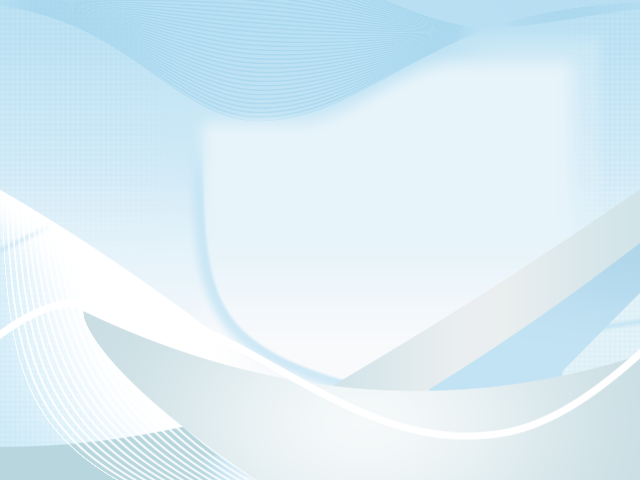
A Shadertoy shader for this background:

```glsl
// Pale blue abstract backdrop: line fans, a misty panel, silver and blue bands, a white wave.

const vec3 SKY_TOP = vec3(0.73, 0.88, 0.95);
const vec3 SKY_MID = vec3(0.80, 0.91, 0.965);
const vec3 SKY_LOW = vec3(0.975, 0.98, 0.99);
const vec3 MIST = vec3(0.905, 0.955, 0.98);
const vec3 LINE_BLUE = vec3(0.58, 0.80, 0.91);
const vec3 BAND_BLUE = vec3(0.76, 0.89, 0.955);
const vec3 BAND_DEEP = vec3(0.69, 0.84, 0.92);
const vec3 SILVER = vec3(0.79, 0.87, 0.89);
const vec3 SILVER_LIGHT = vec3(0.96, 0.975, 0.98);
const vec3 TEAL = vec3(0.72, 0.84, 0.87);
const vec3 WHITE = vec3(1.0);
const float PI = 3.14159265;
const float HATCH_PERIOD = 0.0105;
const float TOP_LINES = 26.0;
const float LEFT_LINES = 15.0;
const float WAVE_HALF_WIDTH = 0.0075;

float pixel;

// Antialiased coverage of the region where d > 0
float cover(float d) { return smoothstep(-pixel, pixel, d); }

// Thin lines at whole values of t
float stripes(float t, float halfWidth) {
    float d = abs(fract(t + 0.5) - 0.5);
    float w = fwidth(t);
    return 1.0 - smoothstep(halfWidth, halfWidth + w, d);
}

float bell(float x, float center, float width) {
    float k = (x - center) / width;
    return exp(-k * k);
}

// Fine diamond weave
float weave(vec2 p) {
    vec2 k = PI * vec2(p.x + p.y, p.x - p.y) / HATCH_PERIOD;
    return sin(k.x) * sin(k.y);
}

float waveHeight(float x) {
    float l = max(0.182 - x, 0.0), r = max(x - 1.042, 0.0);
    return 0.232 + 0.1405 * cos(PI * (x - 0.182) / 0.79) - 1.05 * l * l + 0.59 * r * r;
}

vec3 sky(vec2 p) {
    vec3 c = mix(SKY_MID, SKY_TOP, smoothstep(0.68, 1.0, p.y));
    c = mix(MIST, c, smoothstep(0.42, 0.74, p.y));
    c = mix(SKY_LOW, c, smoothstep(0.22, 0.48, p.y));
    float sides = 1.0 - smoothstep(0.2, 0.42, p.x) + smoothstep(1.15, 1.25, p.x);
    return c + 0.013 * weave(p) * sides * smoothstep(0.4, 0.65, p.y);
}

// Lines hanging from the top, pinched at the right
vec3 topFan(vec3 c, vec2 p) {
    float low = 1.0 - 0.253 * bell(p.x, 0.538, p.x < 0.538 ? 0.311 : 0.40);
    float high = 1.0 - 0.061 * bell(p.x, 0.972, 0.33);
    float gap = high - low;
    float t = (p.y - low) / (abs(gap) < 0.004 ? 0.004 : gap);
    float inside = cover(p.y - min(low, high));
    float lines = stripes(t * TOP_LINES, 0.04) * cover(t) * cover(1.4 - t);
    lines *= smoothstep(0.004, 0.03, abs(gap));
    c = mix(c, SKY_TOP - vec3(0.02, 0.01, 0.0), inside * 0.4);
    float wedge = smoothstep(0.0, 0.05, p.x + 0.8 * p.y - 1.80);
    c = mix(c, BAND_DEEP + 0.02, inside * wedge * 0.35);
    return mix(c, LINE_BLUE, lines * inside * 0.42);
}

vec3 mistPanel(vec3 c, vec2 p) {
    float top = 0.75 + 0.125 * smoothstep(0.62, 0.95, p.x);
    float m = smoothstep(0.395, 0.45, p.x) * (1.0 - smoothstep(1.16, 1.225, p.x));
    m *= smoothstep(-0.025, 0.035, top - p.y);
    float halo = smoothstep(0.9, 1.05, p.x) * (1.0 - smoothstep(1.23, 1.27, p.x));
    halo *= 1.0 - smoothstep(0.89, 0.95, p.y);
    c = mix(c, MIST, halo * 0.35 * smoothstep(0.4, 0.6, p.y));
    return mix(c, mix(SKY_LOW, MIST, smoothstep(0.25, 0.52, p.y)), m);
}

// Soft strand that falls, then sweeps right
vec3 strand(vec3 c, vec2 p) {
    float bend = 0.3 * exp(-11.5 * (p.y - 0.1975));
    float d = (p.x - 0.408 - bend) / sqrt(1.0 + 132.0 * bend * bend);
    float body = smoothstep(-0.025, 0.005, d) * (1.0 - smoothstep(0.008, 0.018, d));
    return mix(c, BAND_BLUE, body * 0.75 * (1.0 - smoothstep(0.6, 0.73, p.y)));
}

// White sail on the left with its fan of lines, over a teal floor
vec3 leftSail(vec3 c, vec2 p) {
    float d = 0.605 - 0.58 * p.x - 0.2 * p.x * p.x - p.y;
    float outer = 0.243 * exp(-7.2 * p.y);
    float inner = 0.12 + 0.417 * exp(-4.1 * p.y);
    float t = (p.x - outer) / (inner - outer);
    vec3 shade = mix(vec3(0.81, 0.92, 0.97), WHITE, smoothstep(-0.5, 1.0, t));
    shade += 0.012 * weave(p) * (1.0 - smoothstep(0.0, 0.8, t));
    shade = mix(WHITE, shade, smoothstep(0.0, 0.16, d));
    float crease = p.y - 0.478 - 0.48 * p.x;
    shade = mix(shade, BAND_BLUE, 0.6 * bell(crease, 0.0, 0.007) * (1.0 - smoothstep(0.04, 0.12, p.x)));
    shade = mix(shade, TEAL, cover(0.069 + 0.288 * p.x * p.x - p.y));
    shade = mix(shade, BAND_BLUE, smoothstep(0.4, 0.48, p.x) * cover(0.05 - p.y));
    shade = mix(shade, WHITE, 0.85 * stripes(t * LEFT_LINES, 0.07) * cover(t) * cover(1.6 - t));
    float fade = 1.0 - smoothstep(0.42, 0.58, p.x);
    return mix(c, shade, cover(d) * fade);
}

vec3 rightBands(vec3 c, vec2 p) {
    vec3 u = p.x - vec3(0.694, 0.894, 1.172);
    float silverTop = 0.1975 + 0.585 * u.x + 0.083 * u.x * u.x;
    float blueTop = 0.189 + 0.615 * u.y + 0.18 * u.y * u.y;
    float blueLow = 0.227 + 1.01 * u.z;
    float rise = smoothstep(0.75, 1.33, p.x);
    c = mix(c, mix(SILVER + 0.02, SILVER_LIGHT - 0.04, bell(p.x, 1.0, 0.22)), cover(silverTop - p.y) * cover(u.x));
    c = mix(c, mix(BAND_BLUE, BAND_DEEP, rise * rise * smoothstep(0.25, 0.5, p.y)), cover(blueTop - p.y) * cover(u.y));
    vec3 corner = vec3(0.88, 0.945, 0.97) + 0.012 * weave(p);
    corner = mix(corner, BAND_BLUE, 0.8 * bell(p.y, 0.325 + 0.15 * (p.x - 1.3), 0.006));
    return mix(c, corner, cover(blueLow - p.y) * cover(u.z));
}

vec3 silverLeaf(vec3 c, vec2 p) {
    float top = 0.1855 + 0.345 * (p.x - 0.868) * (p.x - 0.868);
    float low = 0.345 - 0.705 * pow(max(p.x - 0.174, 0.0), 0.7);
    float light = length((p - vec2(0.76, 0.12)) * vec2(1.0, 1.5));
    vec3 shade = mix(SILVER_LIGHT, SILVER, smoothstep(0.0, 0.68, light));
    return mix(c, shade, cover(top - p.y) * cover(p.y - low) * cover(p.x - 0.174));
}

vec3 whiteWave(vec3 c, vec2 p) {
    float slope = (waveHeight(p.x + 0.002) - waveHeight(p.x - 0.002)) / 0.004;
    float d = abs(p.y - waveHeight(p.x)) / sqrt(1.0 + slope * slope);
    return mix(c, WHITE, cover(WAVE_HALF_WIDTH - d));
}

void mainImage(out vec4 fragColor, in vec2 fragCoord) {
    // Height is 1; width is kept at 4/3
    vec2 p = fragCoord / iResolution.xy * vec2(4.0 / 3.0, 1.0);
    pixel = 1.0 / iResolution.y;
    vec3 c = mistPanel(topFan(sky(p), p), p);
    c = strand(leftSail(c, p), p);
    c = silverLeaf(rightBands(c, p), p);
    fragColor = vec4(clamp(whiteWave(c, p), 0.0, 1.0), 1.0);
}
```
